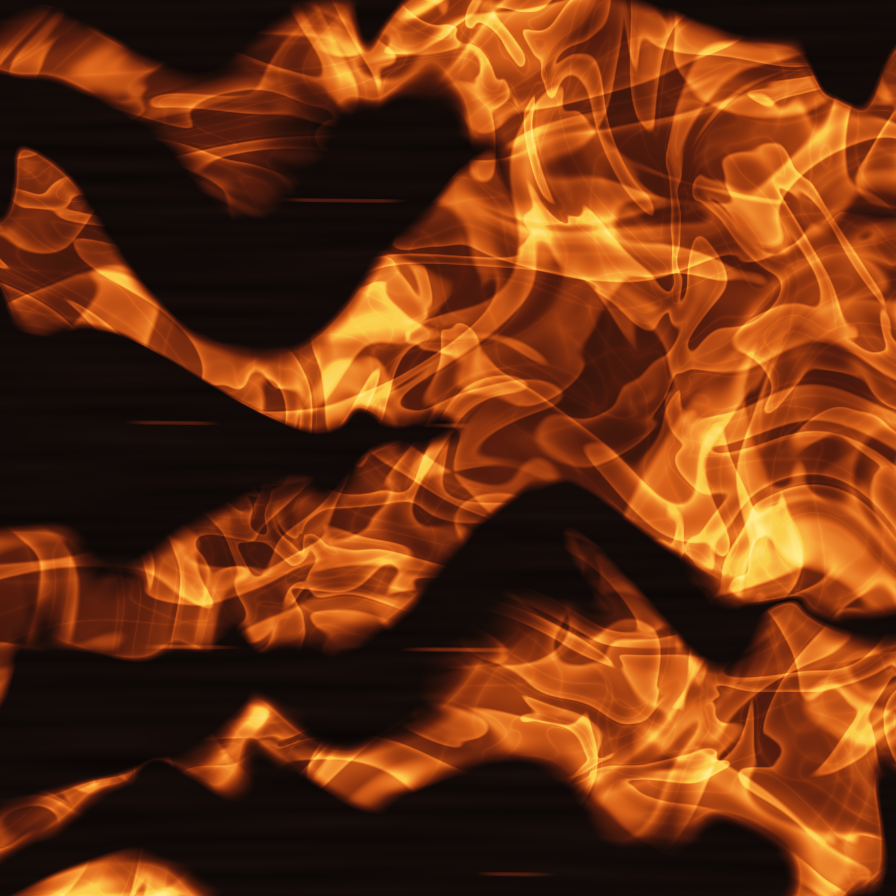
This texture is drawn by a Shadertoy shader. Its source:

```glsl
#define SHEETS 4
#define SHEET_SCALE 3.6
#define SHEET_FADE 5.0
#define SWIRL 0.95
#define BOARD_PITCH 0.25
#define BOARD_OFFSET 0.03
#define BODY_CENTER vec2(0.90, 0.60)
#define BODY_SIZE vec2(0.50, 0.32)
#define COVER_BIAS 0.50
#define BASE_HEAT 0.30
#define SHEET_HEAT 1.30
#define RIM_HEAT 0.35

vec2 gradientAt(vec2 cell) {
    float angle = 6.2832 * fract(sin(dot(cell, vec2(127.1, 311.7))) * 43758.55);
    return vec2(cos(angle), sin(angle));
}

float gradientNoise(vec2 p) {
    vec2 cell = floor(p), f = p - cell;
    vec2 u = f * f * f * (f * (f * 6.0 - 15.0) + 10.0);
    vec2 e = vec2(1.0, 0.0);
    float low = mix(dot(gradientAt(cell), f),
                    dot(gradientAt(cell + e), f - e), u.x);
    float high = mix(dot(gradientAt(cell + e.yx), f - e.yx),
                     dot(gradientAt(cell + 1.0), f - 1.0), u.x);
    return mix(low, high, u.y);
}

// Bends space with successively smaller eddies
vec2 swirl(vec2 p, float amount, float seed) {
    float frequency = 3.0;
    for (int i = 0; i < 3; i++) {
        vec2 q = p * frequency + seed;
        p += amount / frequency * vec2(gradientNoise(q), gradientNoise(q + 37.3));
        frequency *= 1.9;
    }
    return p;
}

// A veil of gas: crisp on one side, fading on the other, with a thin wisp
float flameSheet(vec2 p) {
    float n = gradientNoise(p);
    float softness = max(0.04, fwidth(n));
    float veil = smoothstep(-softness, softness, n) * exp(-SHEET_FADE * max(n, 0.0));
    float wisp = exp(-abs(gradientNoise(p * 1.3 + 19.7)) * 22.0);
    return veil + 0.18 * wisp;
}

float flames(vec2 uv) {
    vec2 stretch = vec2(mix(0.55, 0.90, uv.x), 1.25);
    float total = 0.0, scale = SHEET_SCALE;
    for (int i = 0; i < SHEETS; i++) {
        float seed = 11.3 * float(i) + 4.7;
        total += flameSheet(swirl(uv * stretch, SWIRL, seed) * scale + seed);
        scale *= 1.38;
    }
    return total / float(SHEETS);
}

// Positive inside the fire: a dense body plus tongues along the boards
float fireCover(vec2 uv) {
    vec2 p = swirl(uv, 0.6, 2.4);
    vec2 d = (p - BODY_CENTER) / BODY_SIZE;
    float lane = fract((p.y - BOARD_OFFSET) / BOARD_PITCH) - 0.5;
    float tongue = 1.0 - 2.0 * abs(lane);
    float patches = gradientNoise(p * vec2(2.6, 4.0) + 8.1);
    return 1.2 * exp(-dot(d, d)) + 0.9 * tongue + 0.8 * patches - COVER_BIAS;
}

vec3 blend(vec3 a, vec3 b, float from, float to, float heat) {
    return mix(a, b, clamp((heat - from) / (to - from), 0.0, 1.0));
}

vec3 fireColor(float heat) {
    vec3 char_ = vec3(0.08, 0.045, 0.035);
    vec3 c = blend(char_, vec3(0.34, 0.11, 0.05), 0.08, 0.33, heat);
    c = blend(c, vec3(0.60, 0.22, 0.06), 0.33, 0.50, heat);
    c = blend(c, vec3(0.85, 0.38, 0.10), 0.50, 0.68, heat);
    c = blend(c, vec3(0.96, 0.58, 0.20), 0.68, 0.85, heat);
    c = blend(c, vec3(0.98, 0.80, 0.29), 0.85, 1.00, heat);
    return blend(c, vec3(1.0, 0.92, 0.55), 1.05, 1.35, heat);
}

void mainImage(out vec4 fragColor, in vec2 fragCoord) {
    vec2 uv = fragCoord / iResolution.xy;

    // Heat from veils, with hotter knots and a bright rim
    float cover = fireCover(uv);
    float inside = smoothstep(-0.05, 0.30, cover);
    float knots = gradientNoise(swirl(uv, 0.7, 15.2) * 5.0);
    float heat = inside * (BASE_HEAT + SHEET_HEAT * flames(uv)) * (1.0 + 0.55 * knots);
    float rimGate = smoothstep(0.0, 0.3, knots);
    heat += RIM_HEAT * rimGate * exp(-abs(cover - 0.10) * 14.0);

    // Charred grain and faint ember seams between the boards
    float grain = gradientNoise(uv * vec2(4.0, 70.0));
    float seam = abs(fract((uv.y - BOARD_OFFSET) / BOARD_PITCH + 0.04 * uv.x) - 0.5);
    float ember = smoothstep(0.485, 0.497, seam)
                * smoothstep(0.05, 0.35, gradientNoise(uv * vec2(6.0, 9.0) + 3.3));
    heat += (1.0 - inside) * (0.30 * ember + 0.06 * max(grain, 0.0));

    vec3 color = fireColor(heat);
    color *= mix(0.85 + 0.5 * grain, 1.0, smoothstep(0.05, 0.3, heat));
    fragColor = vec4(color, 1.0);
}
```
